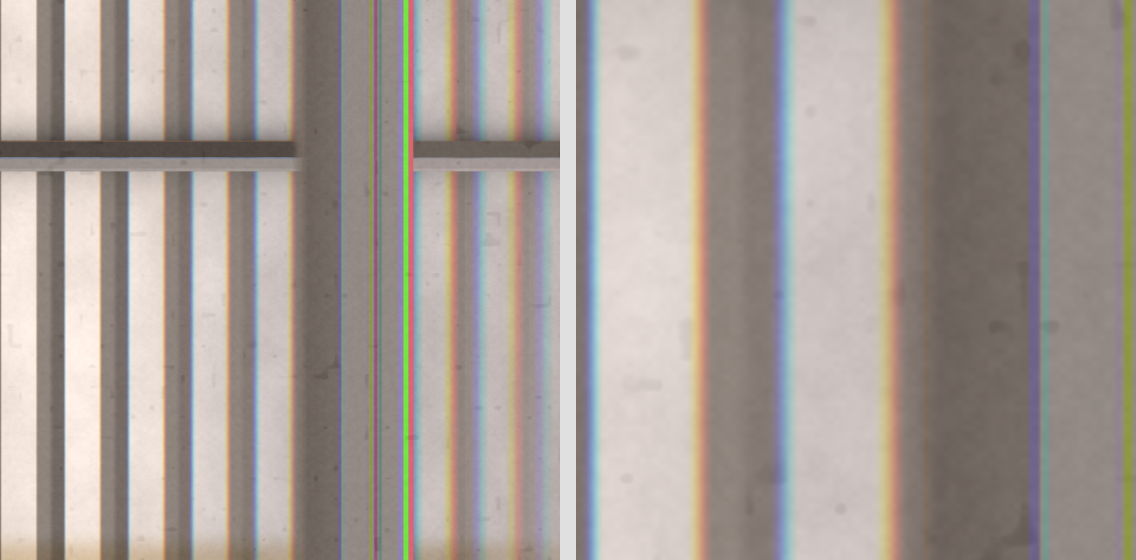
Left: the whole. Right: its middle third, enlarged.
Reproduce this pattern procedurally as a WebGL 1 fragment shader.

```glsl
precision highp float;
uniform vec2 u_resolution;

const float PITCH = 0.1138;
const float HALF_GAP = 0.0318;
const float LEFT_CENTRE = 0.0335;
const float RIGHT_CENTRE = 0.774;
const float POST_LEFT = 0.534;
const float POST_RIGHT = 0.737;
const float DISPERSION = 0.0135;
const float GRAIN = 0.018;
const vec3 GLOW = vec3(0.94, 0.885, 0.845);
const vec3 GLOW_FAR = vec3(0.78, 0.745, 0.735);
const vec3 SLAT = vec3(0.56, 0.52, 0.49);
const vec3 SLAT_SHADE = vec3(0.45, 0.41, 0.385);
const vec3 BEAM = vec3(0.32, 0.285, 0.265);
const vec3 RAIL = vec3(0.60, 0.565, 0.545);
const vec3 POST = vec3(0.43, 0.39, 0.365);
const vec3 HAZE = vec3(0.67, 0.62, 0.61);

float hash(vec2 p) {
  return fract(sin(dot(p, vec2(127.1, 311.7))) * 43758.5453);
}

float noise(vec2 p) {
  vec2 i = floor(p);
  vec2 f = fract(p);
  f = f * f * (3.0 - 2.0 * f);
  return mix(mix(hash(i), hash(i + vec2(1.0, 0.0)), f.x),
             mix(hash(i + vec2(0.0, 1.0)), hash(i + 1.0), f.x), f.y);
}

float fbm(vec2 p) {
  float sum = 0.0;
  float weight = 0.5;
  for (int i = 0; i < 4; i++) {
    sum += weight * noise(p);
    p = p * 2.1 + 7.3;
    weight *= 0.5;
  }
  return sum;
}

// Soft interval from a to b
float band(float x, float a, float b, float soft) {
  return smoothstep(a - soft, a + soft, x) * (1.0 - smoothstep(b - soft, b + soft, x));
}

// Bright gaps between slats, each colour channel displaced
vec3 gaps(float x) {
  float centre = x < POST_RIGHT ? LEFT_CENTRE : RIGHT_CENTRE;
  float shift = DISPERSION * pow(x, 1.4);
  float blur = 0.0025 + 0.0055 * x;
  vec3 p = vec3(x - centre) - shift * vec3(1.0, 0.0, -1.0);
  vec3 d = abs(mod(p + 0.5 * PITCH, PITCH) - 0.5 * PITCH);
  return 1.0 - smoothstep(vec3(HALF_GAP - blur), vec3(HALF_GAP + blur), d);
}

vec3 panes(vec2 uv) {
  float nearLeft = 1.0 - smoothstep(0.1, 0.55, uv.x);
  float mottling = fbm(uv * vec2(13.0, 10.0)) - 0.47;
  vec3 light = mix(GLOW_FAR, GLOW, nearLeft) + 0.11 * mottling;
  light += 0.05 * exp(-10.0 * dot(uv - vec2(0.2, 0.4), uv - vec2(0.2, 0.4)));

  // Slats have a darker right half that blurs away with distance
  float across = mod(uv.x - LEFT_CENTRE, PITCH);
  float shade = smoothstep(0.052, 0.064, across) * (0.25 + 0.75 * nearLeft);
  vec3 dark = mix(SLAT, SLAT_SHADE, shade);
  dark = mix(dark, HAZE, 0.45 * smoothstep(POST_RIGHT, 1.0, uv.x));

  vec3 col = mix(dark, light, gaps(uv.x));
  float aboveBeam = step(0.735, uv.y) * exp(-max(uv.y - 0.75, 0.0) * 38.0);
  float belowRail = step(uv.y, 0.71) * exp(-max(0.693 - uv.y, 0.0) * 30.0);
  col *= 1.0 - 0.34 * aboveBeam - 0.14 * belowRail;
  float foot = 1.0 - smoothstep(0.0, 0.055, uv.y);
  return col * (1.0 - foot * vec3(0.10, 0.15, 0.25));
}

vec3 crossbar(vec3 col, vec2 uv) {
  float far = smoothstep(0.5, 0.8, uv.x);
  vec3 rail = mix(RAIL, HAZE * 0.96, far) + 0.05 * band(uv.y, 0.694, 0.699, 0.002);
  col = mix(col, rail, band(uv.y, 0.694, 0.718, 0.002));
  col = mix(col, mix(BEAM, SLAT_SHADE, 0.75 * far), band(uv.y, 0.718, 0.748, 0.0022));
  float fringe = 0.65 * (1.0 - 0.7 * far);
  col = mix(col, vec3(0.46, 0.54, 0.66), fringe * band(uv.y, 0.716, 0.719, 0.0015));
  return mix(col, vec3(0.50, 0.37, 0.27), fringe * band(uv.y, 0.747, 0.749, 0.0015));
}

// Thin coloured line laid over the post
vec3 streak(vec3 col, float x, float centre, float width, vec3 tint, float amount) {
  return mix(col, tint, amount * band(x, centre - 0.5 * width, centre + 0.5 * width, 0.0018));
}

vec3 post(vec3 col, vec2 uv) {
  float x = uv.x;
  col = mix(col, SLAT_SHADE * 1.08, 0.75 * band(x, 0.528, 0.56, 0.008));
  col = mix(col, POST + 0.03 * smoothstep(0.55, 0.6, x), smoothstep(POST_LEFT, 0.552, x) * step(x, POST_RIGHT));
  col = mix(col, RAIL - 0.025, band(x, 0.609, POST_RIGHT, 0.002));
  col = streak(col, x, 0.542, 0.003, vec3(0.50, 0.41, 0.33), 0.5);
  col = streak(col, x, 0.606, 0.006, vec3(0.43, 0.39, 0.57), 0.85);
  col = streak(col, x, 0.613, 0.004, vec3(0.44, 0.61, 0.56), 0.8);
  col = streak(col, x, 0.656, 0.004, vec3(0.57, 0.49, 0.60), 0.5);
  col = streak(col, x, 0.662, 0.005, vec3(0.56, 0.60, 0.24), 0.9);
  col = streak(col, x, 0.671, 0.006, vec3(0.58, 0.32, 0.46), 0.9);
  col = streak(col, x, 0.679, 0.006, vec3(0.38, 0.52, 0.49), 0.85);
  col = streak(col, x, 0.715, 0.007, vec3(0.57, 0.50, 0.77), 0.9);
  col = streak(col, x, 0.725, 0.009, vec3(0.45, 0.90, 0.27), 1.0);
  return streak(col, x, 0.734, 0.008, vec3(0.88, 0.39, 0.43), 0.95);
}

void main() {
  vec2 uv = gl_FragCoord.xy / u_resolution;
  vec3 col = post(crossbar(panes(uv), uv), uv);

  // Haze gathers towards the lower right
  float haze = smoothstep(0.72, 1.05, uv.x) * (1.0 - smoothstep(0.0, 0.75, uv.y));
  col = mix(col, HAZE, 0.5 * haze);

  // Fine grain and sparse faint specks
  col += GRAIN * (noise(uv * 260.0) + noise(uv * 120.0) - 1.0);
  col -= 0.05 * smoothstep(0.86, 0.98, noise(uv * 55.0 + 19.0));
  gl_FragColor = vec4(clamp(col, 0.0, 1.0), 1.0);
}
```
